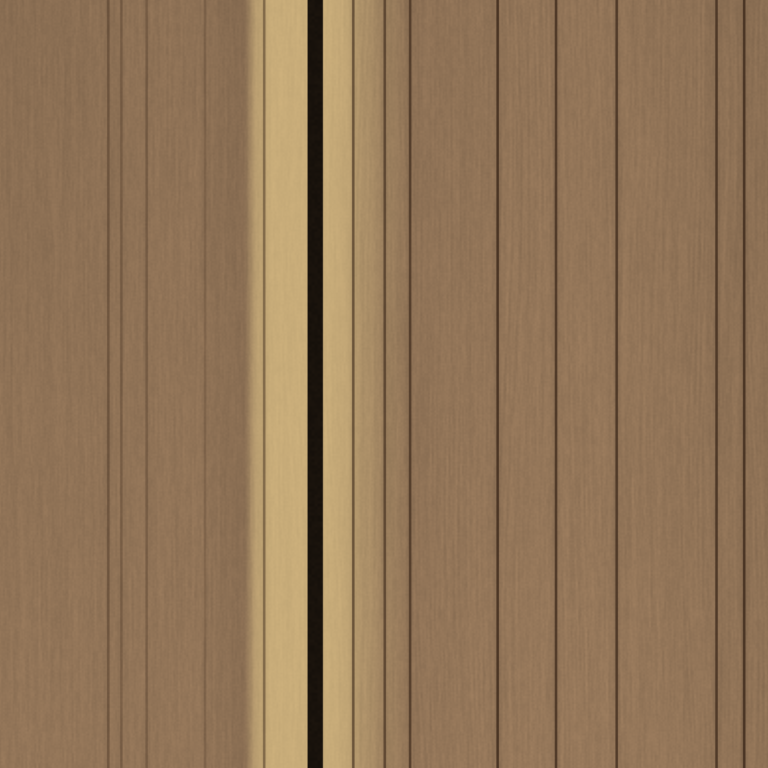
Write a Shadertoy shader that draws this texture.

```glsl
// Vertical wood planks with a dark slot and a warm strip of light beside it.

const int SEAM_COUNT = 13;
const float SEAM_X[SEAM_COUNT] = float[](
    0.141, 0.158, 0.191, 0.267, 0.344, 0.460, 0.501,
    0.534, 0.648, 0.724, 0.803, 0.933, 0.969);
const float SEAM_DEPTH[SEAM_COUNT] = float[](
    0.32, 0.24, 0.24, 0.16, 0.42, 0.55, 0.55,
    0.58, 0.72, 0.65, 0.65, 0.65, 0.70);

const vec3 BROWN = vec3(0.567, 0.452, 0.340);
const vec3 GOLD = vec3(0.785, 0.675, 0.475);
const vec3 SLOT = vec3(0.095, 0.070, 0.045);
const vec3 GROOVE = vec3(0.200, 0.125, 0.075);

float hash(vec2 p) {
    p = fract(p * vec2(0.1031, 0.1137));
    p += dot(p, p.yx + 33.33);
    return fract((p.x + p.y) * p.x * 97.0);
}

float valueNoise(vec2 p) {
    vec2 cell = floor(p);
    vec2 f = fract(p);
    f = f * f * (3.0 - 2.0 * f);
    float low = mix(hash(cell), hash(cell + vec2(1, 0)), f.x);
    float high = mix(hash(cell + vec2(0, 1)), hash(cell + vec2(1, 1)), f.x);
    return mix(low, high, f.y);
}

// Index of the plank, counted from the left.
float plankIndex(float x) {
    float index = 0.0;
    for (int i = 0; i < SEAM_COUNT; i++) index += step(SEAM_X[i], x);
    return index;
}

// Curved growth lines from layered sines, shifted per plank.
float growthLines(vec2 p, float plank) {
    float bend = 0.010 * sin(p.y * 3.1 + plank * 2.3)
               + 0.004 * sin(p.y * 7.3 + p.x * 19.0 + plank * 4.1);
    float x = p.x + bend;
    float patches = valueNoise(vec2(x * 35.0 + plank * 7.0, p.y * 2.5));
    float waves = sin(x * 760.0 + 3.0 * sin(x * 57.0 + plank))
                + 0.6 * sin(x * 1130.0 + 2.0 * sin(p.y * 4.0 + plank));
    return waves * patches;
}

// Fine fibres and speckle, centred on zero.
float fibres(vec2 p) {
    float streak = valueNoise(p * vec2(330.0, 9.0)) - 0.5;
    float shortStreak = valueNoise(p * vec2(410.0, 75.0) + 19.0) - 0.5;
    float speckle = valueNoise(p * 390.0 + 53.0) - 0.5;
    return 0.40 * streak + 0.35 * shortStreak + 0.30 * speckle;
}

// Amount of warm light: soft left edge, stepped fade on the right.
float warmLight(float x) {
    float rise = 0.75 * smoothstep(0.316, 0.335, x) + 0.25 * smoothstep(0.328, 0.352, x);
    float fall = 1.0 - 0.12 * smoothstep(0.420, 0.458, x)
               - 0.36 * smoothstep(0.452, 0.474, x)
               - 0.26 * smoothstep(0.474, 0.505, x)
               - 0.26 * smoothstep(0.500, 0.542, x);
    return rise * fall;
}

vec3 wallColor(vec2 p, float light) {
    float rightSide = step(0.41, p.x);
    vec3 wall = BROWN * (1.0 + 0.035 * (0.5 - p.y));
    wall *= 1.0 - 0.035 * smoothstep(0.22, 0.0, p.x) * p.y;
    wall *= 1.0 - 0.05 * smoothstep(0.25, 0.315, p.x) * (1.0 - rightSide);
    wall *= 1.0 + 0.025 * rightSide * sin((p.x - 0.55) * 9.0);
    return mix(wall, GOLD, light);
}

float bandMask(float x, float left, float right, float blur) {
    return smoothstep(left - blur, left + blur, x)
         * (1.0 - smoothstep(right - blur, right + blur, x));
}

void mainImage(out vec4 fragColor, in vec2 fragCoord) {
    vec2 p = fragCoord / iResolution.xy;
    float pixel = 1.0 / iResolution.x;
    float light = warmLight(p.x);
    float plank = plankIndex(p.x);
    float rightSide = step(0.41, p.x);

    // Wood surface
    vec3 color = wallColor(p, light);
    float grainGain = mix(0.006, 0.019, rightSide) * (1.0 - 0.45 * light);
    color *= 1.0 + grainGain * growthLines(p, plank);
    color *= 1.0 + 0.13 * (1.0 - 0.55 * light) * fibres(p);

    // Seams with a faint shade around each
    for (int i = 0; i < SEAM_COUNT; i++) {
        float d = abs(p.x - SEAM_X[i]);
        float core = 1.0 - smoothstep(0.0006, 0.0014 + pixel, d);
        float shade = exp(-d * 300.0);
        color *= 1.0 - 0.14 * SEAM_DEPTH[i] * shade;
        color = mix(color, GROOVE, SEAM_DEPTH[i] * core);
    }

    // Dark slot
    float slot = bandMask(p.x, 0.4005, 0.4205, 0.0006 + 0.5 * pixel);
    vec3 slotColor = SLOT * (1.0 + 0.25 * (valueNoise(p * 260.0) - 0.5));
    color = mix(color, slotColor, slot);

    fragColor = vec4(color, 1.0);
}
```
